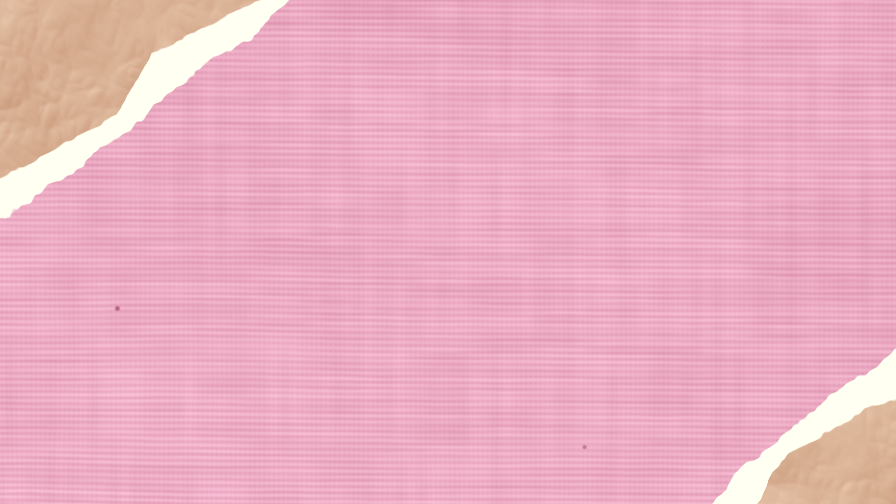
Give the GLSL for this background, as a Shadertoy shader.

```glsl
const vec3 PINK_LIGHT = vec3(0.965, 0.735, 0.825);
const vec3 PINK_DARK = vec3(0.885, 0.605, 0.705);
const vec3 SPECK = vec3(0.66, 0.32, 0.43);
const vec3 TORN_WHITE = vec3(1.0, 1.0, 0.95);
const vec3 KRAFT_LIGHT = vec3(0.88, 0.735, 0.625);
const vec3 KRAFT_DARK = vec3(0.80, 0.615, 0.495);

// Torn edges as height over x, in units of the canvas height
const vec2 UPPER_OUTER[8] = vec2[8](
    vec2(0.0, 0.565), vec2(0.046, 0.588), vec2(0.197, 0.699), vec2(0.301, 0.785),
    vec2(0.417, 0.875), vec2(0.498, 0.924), vec2(0.572, 1.0), vec2(0.62, 1.06));
const vec2 UPPER_INNER[8] = vec2[8](
    vec2(0.0, 0.648), vec2(0.093, 0.692), vec2(0.231, 0.775), vec2(0.259, 0.819),
    vec2(0.301, 0.891), vec2(0.37, 0.926), vec2(0.514, 1.0), vec2(0.60, 1.05));
const vec2 LOWER_OUTER[8] = vec2[8](
    vec2(1.36, -0.06), vec2(1.412, 0.0), vec2(1.481, 0.079), vec2(1.539, 0.127),
    vec2(1.62, 0.19), vec2(1.701, 0.255), vec2(1.748, 0.278), vec2(1.778, 0.31));
const vec2 LOWER_INNER[8] = vec2[8](
    vec2(1.475, -0.06), vec2(1.505, 0.0), vec2(1.532, 0.062), vec2(1.574, 0.106),
    vec2(1.644, 0.144), vec2(1.713, 0.185), vec2(1.75, 0.199), vec2(1.778, 0.206));

float hash(vec2 p) {
    vec3 q = fract(p.xyx * 0.1031);
    q += dot(q, q.yzx + 33.33);
    return fract((q.x + q.y) * q.z);
}

float noise(vec2 p) {
    vec2 cell = floor(p), f = fract(p);
    f = f * f * (3.0 - 2.0 * f);
    return mix(mix(hash(cell), hash(cell + vec2(1, 0)), f.x),
               mix(hash(cell + vec2(0, 1)), hash(cell + vec2(1, 1)), f.x), f.y);
}

float edgeHeight(float x, vec2 knots[8]) {
    float y = knots[0].y;
    for (int i = 0; i < 7; i++) {
        float t = clamp((x - knots[i].x) / (knots[i + 1].x - knots[i].x), 0.0, 1.0);
        y += t * (knots[i + 1].y - knots[i].y);
    }
    return y;
}

// Signed distance above a ragged edge
float tornDistance(vec2 p, vec2 knots[8], float roughness) {
    float ragged = noise(p * 32.0) + 0.6 * noise(p * 85.0) - 0.8;
    return 0.75 * (p.y - edgeHeight(p.x, knots)) + roughness * ragged;
}

float coverage(float d, float blur) {
    return smoothstep(-blur, blur, d);
}

// Woven cloth: horizontal ribs crossed by finer vertical threads
vec3 cloth(vec2 p) {
    float sway = 0.006 * noise(p * vec2(2.5, 3.0)) + 0.0015 * noise(p * vec2(16.0, 40.0));
    float row = (p.y + 0.008 * p.x + sway) * 82.0;
    float column = (p.x + 0.004 * noise(p.yx * vec2(4.0, 9.0))) * 106.0;
    float rib = sin(6.2832 * row);
    float bead = sin(6.2832 * column);
    float ribStrength = 0.16 + 0.20 * noise(vec2(p.x * 7.0, floor(row)));
    float tone = 0.53 + ribStrength * rib + bead * (0.06 - 0.04 * rib);
    tone += 0.34 * (noise(vec2(p.x * 9.0, row * 0.8)) - 0.5);
    tone += 0.22 * (noise(vec2(column * 0.45, p.y * 5.0)) - 0.5);
    tone += 0.22 * (noise(p * vec2(3.0, 4.0) + 7.0) - 0.5);
    tone -= 0.12 * smoothstep(0.75, 1.1, p.y) + 0.08 * smoothstep(1.3, 1.8, p.x);
    return mix(PINK_DARK, PINK_LIGHT, tone);
}

// Folded relief with sharp ridges
float crumple(vec2 p) {
    float height = 0.0, size = 1.0;
    p += 0.035 * vec2(noise(p * 9.0), noise(p * 9.0 + 31.0));
    for (int i = 0; i < 4; i++) {
        height += size * abs(noise(p * 7.0 / size + 5.0 * float(i)) - 0.5);
        p = mat2(0.8, 0.6, -0.6, 0.8) * p;
        size *= 0.55;
    }
    return height;
}

vec3 kraft(vec2 p) {
    vec2 light = vec2(-0.005, 0.007);
    float slope = crumple(p) - crumple(p + light);
    float tone = 0.64 + 4.0 * slope;
    tone += 0.4 * (noise(p * 6.0) - 0.5) + 0.12 * (noise(p * 140.0) - 0.5);
    return mix(KRAFT_DARK, KRAFT_LIGHT, clamp(tone, -0.25, 1.35));
}

float speck(vec2 p, vec2 center, float radius) {
    return 1.0 - smoothstep(0.3 * radius, radius, length(p - center));
}

void mainImage(out vec4 fragColor, in vec2 fragCoord) {
    vec2 p = fragCoord / iResolution.xy * vec2(16.0 / 9.0, 1.0);
    float blur = 0.8 / iResolution.y;

    // Cloth with two stray fibres
    vec3 color = cloth(p);
    color = mix(color, SPECK, 0.8 * speck(p, vec2(0.233, 0.388), 0.007));
    color = mix(color, SPECK, 0.6 * speck(p, vec2(1.16, 0.113), 0.006));

    // White torn layers in opposite corners
    float white = max(coverage(tornDistance(p, UPPER_OUTER, 0.011), blur),
                      coverage(-tornDistance(p, LOWER_OUTER, 0.011), blur));
    color = mix(color, TORN_WHITE, white);

    // Brown paper on top
    float brown = max(coverage(tornDistance(p, UPPER_INNER, 0.007), blur),
                      coverage(-tornDistance(p, LOWER_INNER, 0.007), blur));
    color = mix(color, kraft(p), brown);
    fragColor = vec4(color, 1.0);
}
```
